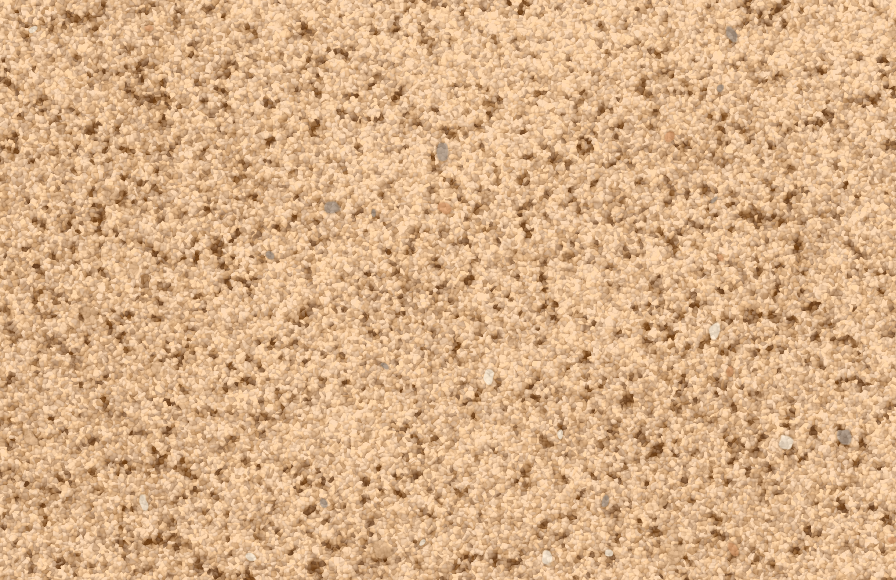
A Shadertoy shader for this texture:

```glsl
#define GRAIN_SCALE 160.0
#define CLUMP_SCALE 62.0
#define PEBBLE_SCALE 10.0
#define PEBBLE_SHARE 0.3
#define GRAIN_CONTRAST 0.25
#define CLUMP_CONTRAST 0.23
#define PIT_DEPTH 0.27
#define BASE_TONE 0.033
#define SAND_COLOR vec3(0.845, 0.685, 0.525)
#define TONE_TINT vec3(1.0, 1.04, 1.02)

float hash12(vec2 p) {
    vec3 q = fract(p.xyx * 0.1031);
    q += dot(q, q.yzx + 33.33);
    return fract((q.x + q.y) * q.z);
}

vec3 hash32(vec2 p) {
    vec3 q = fract(p.xyx * vec3(0.1031, 0.1030, 0.0973));
    q += dot(q, q.yxz + 33.33);
    return fract((q.xxy + q.yzz) * q.zyx);
}

float valueNoise(vec2 p) {
    vec2 cell = floor(p), f = fract(p);
    f = f * f * (3.0 - 2.0 * f);
    float low = mix(hash12(cell), hash12(cell + vec2(1, 0)), f.x);
    float high = mix(hash12(cell + vec2(0, 1)), hash12(cell + vec2(1, 1)), f.x);
    return mix(low, high, f.y);
}

// Height of the clumped surface, two octaves on turned lattices
float clumpHeight(vec2 p) {
    vec2 q = mat2(0.8, 0.6, -0.6, 0.8) * p * CLUMP_SCALE;
    vec2 r = mat2(0.6, 0.8, -0.8, 0.6) * p * CLUMP_SCALE * 1.9;
    return 0.55 * valueNoise(q + 90.0) + 0.45 * valueNoise(r + 170.0);
}

// Nearest grain: xy = offset from its centre, zw = its random values
vec4 nearestGrain(vec2 p) {
    vec2 cell = floor(p);
    vec4 grain = vec4(0.0);
    float nearest = 9.0;
    for (int y = -1; y <= 1; y++)
    for (int x = -1; x <= 1; x++) {
        vec2 id = cell + vec2(x, y);
        vec3 rnd = hash32(id + 11.0);
        vec2 offset = p - id - 0.1 - 0.8 * rnd.xy;
        float d = dot(offset, offset);
        if (d < nearest) {
            nearest = d;
            grain = vec4(offset, rnd.z, hash12(id + 71.0));
        }
    }
    return grain;
}

// Sparse stones, each kept inside its own cell
vec3 addPebble(vec3 color, vec2 p, float grainTone) {
    vec2 q = p * PEBBLE_SCALE, id = floor(q);
    vec3 place = hash32(id + 5.0), look = hash32(id + 37.0);
    if (place.z > PEBBLE_SHARE) return color;

    vec2 v = fract(q) - mix(vec2(0.28), vec2(0.72), place.xy);
    float angle = 6.2832 * look.x;
    v = mat2(cos(angle), -sin(angle), sin(angle), cos(angle)) * v;
    float radius = mix(0.07, 0.19, look.y * look.y);
    v.y *= mix(1.1, 1.9, hash12(id + 53.0));
    float d = length(v) / radius + 0.6 * (valueNoise(p * 95.0) - 0.5);

    vec3 stone = vec3(0.93, 0.87, 0.79);
    if (look.z < 0.75) stone = vec3(0.83, 0.67, 0.51);
    if (look.z < 0.40) stone = vec3(0.80, 0.57, 0.39);
    if (look.z < 0.22) stone = vec3(0.62, 0.55, 0.49);
    stone += 0.4 * grainTone + 0.1 * (valueNoise(p * 70.0 + 9.0) - 0.5);

    float shadow = smoothstep(0.8, 1.0, d) * (1.0 - smoothstep(1.0, 1.35, d));
    color -= 0.1 * shadow;
    return mix(color, stone, 0.85 * (1.0 - smoothstep(0.8, 1.1, d)));
}

vec3 sand(vec2 p) {
    // Grains: random brightness, rounded edges, light from above
    vec2 warp = vec2(valueNoise(p * 130.0), valueNoise(p * 130.0 + 40.0)) - 0.5;
    vec4 grain = nearestGrain(p * GRAIN_SCALE + warp);
    float tone = GRAIN_CONTRAST * (grain.z - 0.5);
    tone -= 0.2 * (dot(grain.xy, grain.xy) - 0.2);
    tone += 0.1 * dot(grain.xy, vec2(-0.5, 0.86));
    tone += 0.08 * (valueNoise(p * 270.0 + 23.0) - 0.5);
    float grainTone = tone;

    // Clumps lit from above, with small ragged gaps between whole grains
    vec2 centre = p - 0.7 * grain.xy / GRAIN_SCALE;
    float height = clumpHeight(centre);
    float slope = height - clumpHeight(centre + vec2(-0.002, 0.004));
    float pit = 1.0 - smoothstep(0.17, 0.39, height + 0.1 * (grain.w - 0.5));
    float patches = valueNoise(p * 13.0 + 3.0);
    tone += CLUMP_CONTRAST * (height - 0.5) + 0.12 * slope;
    tone -= PIT_DEPTH * pit * mix(1.2, 0.7, patches);

    // Broad unevenness, dimmer toward the left and the bottom
    tone += 0.035 * (patches - 0.5) + 0.04 * (valueNoise(p * 4.0 + 8.0) - 0.5);
    tone += 0.02 * (smoothstep(0.0, 0.7, p.x) - 0.6) + 0.025 * (p.y - 0.5);

    tone = clamp(tone + BASE_TONE, -0.42, 0.16);
    vec3 color = SAND_COLOR + tone * TONE_TINT;
    color += vec3(0.015, -0.003, -0.03) * (2.0 * grain.w - 1.0);
    return addPebble(color, p, grainTone);
}

void mainImage(out vec4 fragColor, in vec2 fragCoord) {
    // Four samples per pixel smooth the edges
    vec3 sum = vec3(0.0);
    for (int i = 0; i < 4; i++) {
        vec2 shift = vec2(i & 1, i >> 1) * 0.5 - 0.25;
        sum += sand((fragCoord + shift) / iResolution.y);
    }
    fragColor = vec4(clamp(sum * 0.25, 0.0, 1.0), 1.0);
}
```
